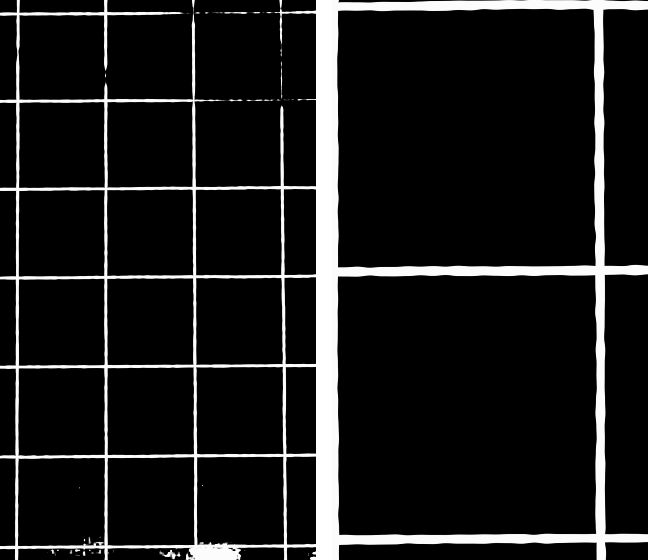
Left, the full canvas; right, a detail of the centre.
A Shadertoy shader for this pattern:

```glsl
// A white square grid on black, slightly stretched toward the bottom, with rough edges.
// Lines are distances to warped rows and columns; noise breaks the upper right ones,
// and noise pushed over a threshold makes the blot and speckles along the foot.

#define INK vec3(0.99)
#define HALF_WIDTH 0.0048
#define ROUGHNESS 0.0017
#define ROW_START 0.0451
#define ROW_STEP 0.2752
#define ROW_GROWTH 0.00102
#define ROW_TILT 0.006
#define COLUMN_STEP 0.2771
#define COLUMN_GROWTH 0.0037
#define GRAIN 75.0
#define SPECKLE_GRAIN 120.0

float hash(vec2 p) {
    vec3 q = fract(p.xyx * 0.1031);
    q += dot(q, q.yzx + 33.33);
    return fract((q.x + q.y) * q.z);
}

float noise(vec2 p) {
    vec2 i = floor(p), f = fract(p);
    f = f * f * (3.0 - 2.0 * f);
    return mix(mix(hash(i), hash(i + vec2(1, 0)), f.x),
               mix(hash(i + vec2(0, 1)), hash(i + vec2(1, 1)), f.x), f.y);
}

// Flat-topped soft patch, 1 at its centre
float patchAt(vec2 p, vec2 centre, vec2 radius) {
    vec2 q = (p - centre) / radius;
    q *= q;
    return exp(-dot(q, q));
}

// Distance to the nearest row or column centre
float gridDistance(vec2 p) {
    // Row k lies at start + step * k + growth * k^2; solve for k
    float y = p.y + ROW_TILT * p.x - ROW_START;
    float slope = sqrt(max(ROW_STEP * ROW_STEP + 4.0 * ROW_GROWTH * y, 0.001));
    float row = (slope - ROW_STEP) / (2.0 * ROW_GROWTH);
    float rowDist = abs(row - round(row)) * slope;

    // Columns fan out around the second one
    float gap = COLUMN_STEP + COLUMN_GROWTH * p.y;
    float column = (p.x - 0.3347 - 0.0009 * p.y) / gap;
    float columnDist = abs(column - round(column)) * gap;
    return min(rowDist, columnDist);
}

// Where the lines are worn thin
float wearAmount(vec2 p) {
    float wear = 0.85 * patchAt(p, vec2(0.74, 0.04), vec2(0.21, 0.03));
    wear = max(wear, patchAt(p, vec2(0.87, 0.315), vec2(0.24, 0.025)));
    wear = max(wear, 0.9 * patchAt(p, vec2(0.89, 0.19), vec2(0.025, 0.12)));
    wear = max(wear, 0.9 * patchAt(p, vec2(0.334, 0.24), vec2(0.02, 0.03)));
    return max(wear, 0.5 * patchAt(p, vec2(0.055, 0.17), vec2(0.02, 0.02)));
}

// Distance-like value of the blot and the speckles
float blotDistance(vec2 p) {
    float density = 1.1 * patchAt(p, vec2(0.675, 1.768), vec2(0.09, 0.048));
    density = max(density, 0.48 * patchAt(p, vec2(0.295, 1.715), vec2(0.04, 0.03)));
    density = max(density, 0.43 * patchAt(p, vec2(0.25, 1.743), vec2(0.13, 0.02)));
    density = max(density, 0.46 * patchAt(p, vec2(0.56, 1.755), vec2(0.07, 0.028)));
    density = max(density, 0.75 * patchAt(p, vec2(1.01, 1.775), vec2(0.035, 0.035)));
    float grain = noise(p * SPECKLE_GRAIN);
    float d = (0.6 - density - 0.7 * (grain - 0.5)) / 60.0;

    // Two stray specks
    for (int i = 0; i < 2; i++) {
        vec2 centre = vec2(0.252, 1.544) + float(i) * vec2(0.389, -0.007);
        d = min(d, length(p - centre) - 0.0012);
    }
    return d;
}

void mainImage(out vec4 fragColor, in vec2 fragCoord) {
    // Canvas width is 1, y runs down from the top
    float pixel = 1.0 / iResolution.x;
    vec2 p = vec2(fragCoord.x, iResolution.y - fragCoord.y) * pixel;

    // Hand-drawn drift of the lines and ragged edges
    vec2 drift = 0.0016 * (vec2(noise(p * 9.0), noise(p * 9.0 + 40.0)) - 0.5);
    float d = gridDistance(p + drift) - HALF_WIDTH;
    d += ROUGHNESS * (noise(p * GRAIN) - 0.5);

    // Worn stretches thin out and break into dashes
    float chips = 0.6 * noise(p * GRAIN + 17.0) + 0.4 * noise(p * GRAIN * 2.0 + 5.0);
    d += wearAmount(p) * HALF_WIDTH * (0.2 + 1.5 * chips);

    d = min(d, blotDistance(p));
    float ink = 1.0 - smoothstep(-0.6 * pixel, 0.6 * pixel, d);
    fragColor = vec4(INK * ink, 1.0);
}
```
